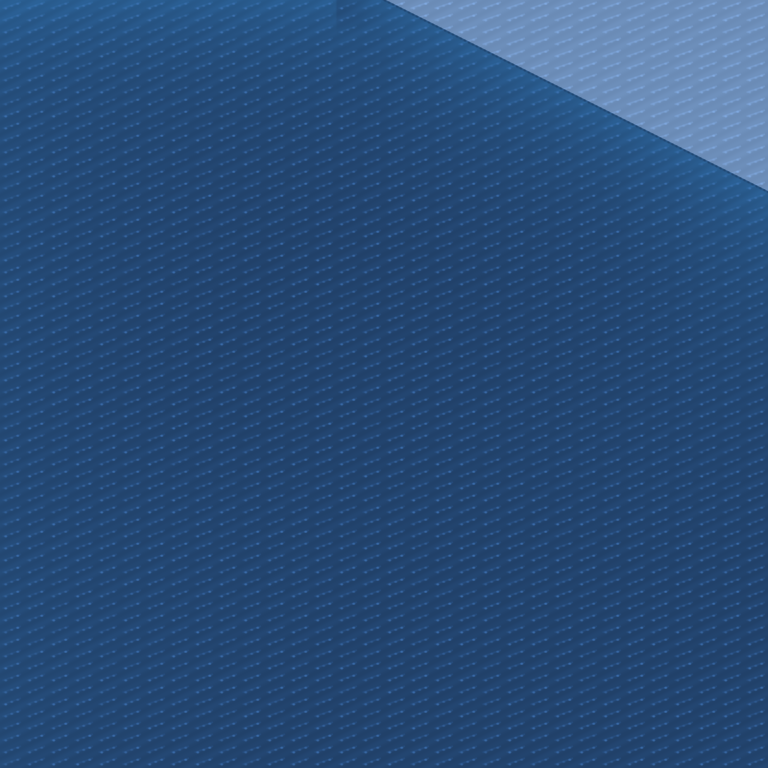
Give the GLSL for this background, as a three.js fragment shader.

```glsl
// Blue woven cloth of slanted dashes and flecks, with a pale diagonal corner panel.
varying vec2 vUv;

const vec2 REPEATS = vec2(32.0, 64.0);
const float SOFT = 0.0011;

const vec3 DEEP = vec3(0.133, 0.262, 0.425);
const vec3 GLOW = vec3(0.165, 0.375, 0.580);
const vec3 THREAD = vec3(0.155, 0.315, 0.520);
const vec3 FLECK = vec3(0.255, 0.465, 0.730);
const vec3 PANEL = vec3(0.425, 0.555, 0.725);
const vec3 PANEL_FLECK = vec3(0.520, 0.690, 0.920);
const vec3 SEAM = vec3(0.120, 0.265, 0.430);

float hash(vec2 cell) {
  return fract(sin(dot(cell, vec2(127.1, 311.7))) * 4375.85);
}

float segmentDistance(vec2 p, vec2 a, vec2 b) {
  vec2 ab = b - a;
  return length(p - a - ab * clamp(dot(p - a, ab) / dot(ab, ab), 0.0, 1.0));
}

float inkMask(float dist, float radius) {
  return 1.0 - smoothstep(radius - SOFT, radius + SOFT, dist);
}

// Signed distance to the panel edge, positive inside the panel.
float panelDistance(vec2 p) {
  return (p.y - 1.0 + 0.5 * (p.x - 0.502)) / sqrt(1.25);
}

// Slanted thread inside one repeat.
float threadMask(vec2 local, vec2 size) {
  return inkMask(segmentDistance(local, vec2(0.14, 0.32) * size, vec2(0.84, 0.80) * size), 0.0011);
}

// Small bright stitches along the thread, each worn a little differently.
float fleckMask(vec2 local, vec2 size, vec2 cell) {
  float mask = 0.0;
  for (int i = 0; i < 3; i++) {
    float k = float(i);
    vec2 center = vec2(0.24 + 0.25 * k, 0.30 + 0.20 * k + 0.06 * sin(k * 3.0)) * size;
    float wear = 0.50 + 0.50 * hash(cell + k * 17.0);
    float strength = mix(0.95, 0.65, mod(k, 2.0));
    mask = max(mask, strength * wear * inkMask(length((local - center) * vec2(0.75, 1.0)), 0.0013));
  }
  return mask;
}

// Sloping light and dark folds that join from repeat to repeat.
float foldShade(vec2 p) {
  float phase = 6.28318 * (p.y * REPEATS.y - p.x * REPEATS.x);
  return 0.65 * sin(phase) + 0.35 * sin(phase * 0.5 + 1.0);
}

vec3 clothGround(vec2 p, float edge) {
  float depth = max(0.0, min(-edge, 1.0 - p.y));
  float light = 0.85 * exp(-depth / 0.085);
  light += 0.20 * exp(-p.x / 0.16) + 0.12 * smoothstep(0.75, 1.0, p.x) * smoothstep(0.35, 0.75, p.y);
  light += 0.025 * (sin(p.x * 7.0 + p.y * 3.0) + sin(p.y * 11.0 - p.x * 4.0));
  // Faint shadow beside the top of the panel.
  float notch = smoothstep(0.436, 0.440, p.x) * (1.0 - smoothstep(0.44, 0.51, p.x));
  light -= 0.35 * notch * smoothstep(0.95, 0.99, p.y);
  return mix(DEEP, GLOW, clamp(light, 0.0, 1.0));
}

void main() {
  vec2 p = vUv;
  vec2 size = 1.0 / REPEATS;
  vec2 cell = floor(p * REPEATS);
  vec2 local = fract(p * REPEATS) * size;

  float edge = panelDistance(p);
  float panel = smoothstep(-SOFT, SOFT, edge);
  float thread = threadMask(local, size);
  float fleck = fleckMask(local, size, cell);

  // Cloth and panel share the weave.
  vec3 cloth = clothGround(p, edge);
  vec3 pale = PANEL;
  float fold = foldShade(p);
  cloth *= 1.0 + 0.045 * fold;
  pale *= 1.0 + 0.025 * fold;
  cloth = mix(cloth, max(cloth * 1.12, THREAD), thread * 0.65);
  pale = mix(pale, PANEL_FLECK, thread * 0.35);
  cloth = mix(cloth, max(cloth * 1.2, FLECK), fleck * 0.80);
  pale = mix(pale, PANEL_FLECK, fleck * 0.75);
  vec3 color = mix(cloth, pale, panel);

  // Dotted dark seam along the panel edge.
  float along = dot(p, vec2(2.0, -1.0)) / sqrt(5.0);
  float stitch = 0.65 + 0.25 * sin(along * 6.28318 * 172.0);
  color = mix(color, SEAM, stitch * inkMask(abs(edge + 0.001), 0.0012));

  gl_FragColor = vec4(color, 1.0);
}
```
